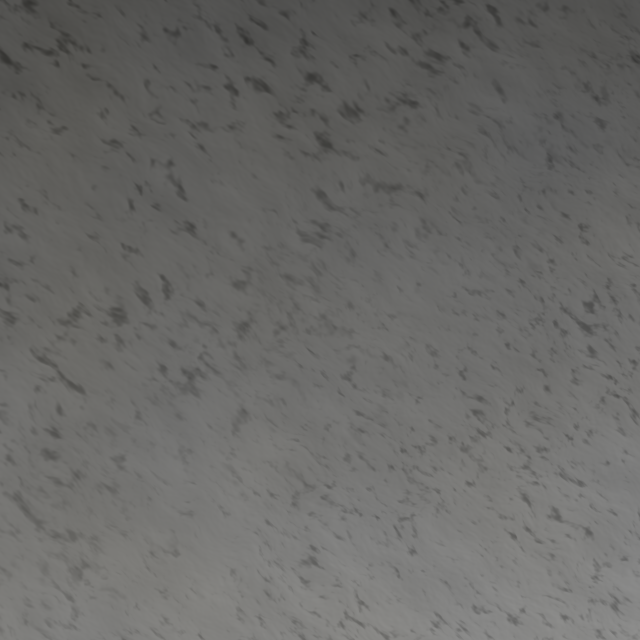
A WebGL 1 fragment shader for this texture:

```glsl
precision highp float;
uniform vec2 u_resolution;

vec2 hash2(vec2 p) {
  vec3 q = fract(p.xyx * vec3(0.1031, 0.1030, 0.0973));
  q += dot(q, q.yzx + 33.33);
  return fract((q.xx + q.yz) * q.zy);
}

float cornerSlope(vec2 cell, vec2 offset) {
  return dot(hash2(cell) * 2.0 - 1.0, offset);
}

// Gradient noise, roughly -0.7 to 0.7
float noise(vec2 p) {
  vec2 i = floor(p), f = fract(p);
  vec2 u = f * f * f * (f * (f * 6.0 - 15.0) + 10.0);
  vec2 e = vec2(1.0, 0.0);
  float low = mix(cornerSlope(i, f), cornerSlope(i + e, f - e), u.x);
  float high = mix(cornerSlope(i + e.yx, f - e.yx), cornerSlope(i + 1.0, f - 1.0), u.x);
  return 1.3 * mix(low, high, u.y);
}

float fbm(vec2 p) {
  float sum = 0.0, amplitude = 1.0;
  for (int i = 0; i < 3; i++) {
    sum += amplitude * noise(p);
    p = p * 1.93 + 17.3;
    amplitude *= 0.55;
  }
  return sum;
}

// Stretched grain: x holds dark flecks, y holds the soft relief beside them
vec2 grain(vec2 p, vec2 scale, float density) {
  float height = fbm(p * scale);
  float shifted = fbm((p + vec2(0.001, 0.004)) * scale);
  float flecks = smoothstep(0.1, 0.95, height + density);
  return vec2(flecks, shifted - height);
}

void main() {
  vec2 uv = gl_FragCoord.xy / u_resolution;

  // Axes along and across the streaks, bent slightly
  vec2 warp = vec2(noise(uv * 14.0 + 40.0), noise(uv * 14.0 + 80.0));
  vec2 p = uv + 0.012 * warp;
  p = vec2(dot(p, vec2(0.77, -0.64)), dot(p, vec2(0.64, 0.77))) + 3.0;

  // Grain turns finer toward the lower right
  float density = 0.3 * noise(uv * 5.0 + 9.0) + 0.25 * noise(uv * 13.0 + 25.0);
  vec2 coarse = grain(p, vec2(24.0, 46.0), density);
  vec2 fine = grain(p + 7.0, vec2(36.0, 70.0), density);
  vec2 marks = mix(coarse, fine, smoothstep(-0.5, 0.6, uv.x - uv.y));

  // Light falls off from the lower right to the top
  float depth = 1.0 - uv.y;
  float shade = 0.316 + 0.178 * depth + 0.05 * uv.x * depth;
  shade += 0.02 * noise(uv * 4.0 + 60.0) + 0.022 * noise(p * vec2(12.0, 24.0));
  shade += 0.019 * marks.y - 0.115 * marks.x;

  // Faint warm and cool patches
  float tint = 0.007 * noise(uv * 4.5 + 130.0) + 0.004 * (0.6 - uv.x);
  vec3 color = vec3(shade) + vec3(0.002, 0.001, -0.006) + tint * vec3(0.5, 0.1, -1.0);
  gl_FragColor = vec4(color, 1.0);
}
```
